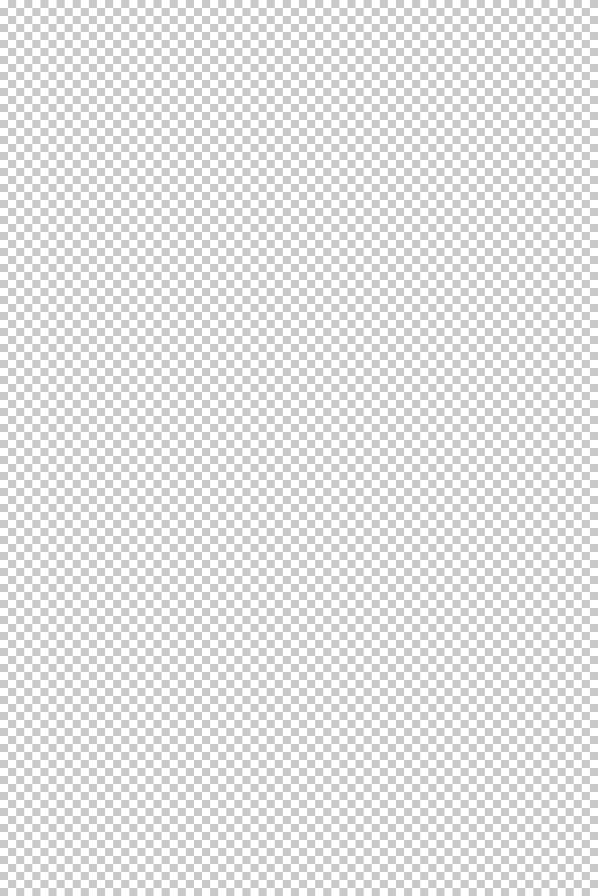
Reproduce this pattern procedurally as a WebGL 1 fragment shader.

```glsl
precision highp float;

uniform vec2 u_resolution;

#define REPEATS vec2(37.0, 56.0)
#define LIGHT_COLOR vec3(1.0)
#define DARK_COLOR vec3(0.79)
#define EDGE_PIXELS 1.0

// Signed distance to the nearest cell border: positive in the first half of each repeat
vec2 borderDistance(vec2 p) {
    return 0.25 - abs(fract(p + 0.25) - 0.5);
}

// Checker sign from -1 to 1, averaged over the footprint of one pixel
float checker(vec2 p, vec2 footprint) {
    vec2 wave = clamp(borderDistance(p) / (0.5 * footprint), -1.0, 1.0);
    return wave.x * wave.y;
}

void main() {
    vec2 uv = gl_FragCoord.xy / u_resolution;
    vec2 footprint = EDGE_PIXELS * REPEATS / u_resolution;

    // Dark cells start at the lower left corner
    float darkness = 0.5 + 0.5 * checker(uv * REPEATS, footprint);
    gl_FragColor = vec4(mix(LIGHT_COLOR, DARK_COLOR, darkness), 1.0);
}
```
